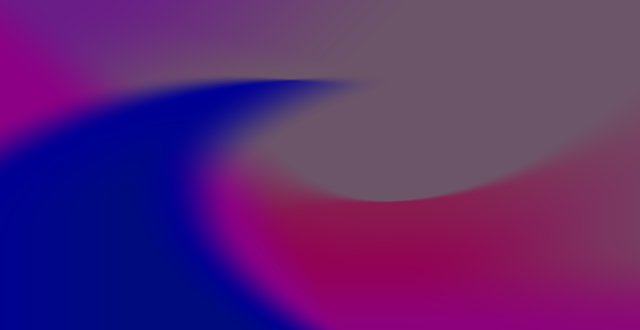
Reproduce this background procedurally as a Shadertoy shader.

```glsl
const vec3 MAUVE   = vec3(0.425, 0.335, 0.410);
const vec3 PURPLE  = vec3(0.415, 0.110, 0.530);
const vec3 NAVY    = vec3(0.000, 0.045, 0.490);
const vec3 BLUE    = vec3(0.000, 0.000, 0.580);
const vec3 CRIMSON = vec3(0.575, 0.010, 0.325);
const vec3 WINE    = vec3(0.535, 0.110, 0.310);
const vec3 MAGENTA = vec3(0.550, 0.000, 0.520);

// Soft step centred on zero with a given half width.
float softStep(float signedDist, float halfWidth) {
    return smoothstep(-halfWidth, halfWidth, signedDist);
}

// Curve bending away from its turning point, with a stiffness for each side.
float bend(float offset, float below, float above) {
    return offset * offset * (offset < 0.0 ? below : above);
}

// Mauve sky with a violet corner, thinned under a slanted ridge.
vec3 skyColor(vec2 uv) {
    float underRidge = max(1.04 - 0.44 * uv.x - uv.y, 0.0);
    float fade = uv.x + 3.0 * uv.x * underRidge + 0.5 * (1.0 - uv.y);
    return mix(PURPLE, MAUVE, smoothstep(0.1, 0.7, fade));
}

// Crimson body with a magenta rim and floor, greying to the right.
vec3 duneColor(vec2 uv, float depth, float rimDist) {
    vec3 color = mix(WINE, CRIMSON, smoothstep(0.0, 0.22, depth));
    float greying = 0.75 * smoothstep(0.62, 1.08, uv.x) * smoothstep(-0.2, 0.3, uv.y);
    color = mix(color, MAUVE, greying);
    float rim = 1.0 - smoothstep(0.03, 0.14, rimDist);
    float ground = 0.9 * (1.0 - smoothstep(-0.03, 0.24, uv.y));
    return mix(color, MAGENTA, max(rim, ground * (1.0 - 0.5 * greying)));
}

// Upper edge of the dune: crisp at its trough, diffuse at both ends.
float duneDepth(float x) {
    return 0.389 + 1.476 * pow(abs(x - 0.6), 1.85);
}

// Upper edge of the wave: crisp at its crest, softer to the left.
float waveCrest(float x) {
    return 0.758 - 1.3 * pow(abs(x - 0.455), 2.3);
}

void mainImage(out vec4 fragColor, in vec2 fragCoord) {
    vec2 uv = fragCoord / iResolution.xy;

    // Flank of the wave, measured to the right
    float height = uv.y - 0.44;
    float flankDist = uv.x - 0.312 - bend(height, 0.9, 2.0);

    // Sky and dune
    float depth = duneDepth(uv.x) - uv.y;
    float duneBlur = 0.004 + min(bend(uv.x - 0.6, 4.0, 0.7), 0.13);
    vec3 color = mix(skyColor(uv), duneColor(uv, depth, flankDist),
                     softStep(depth, duneBlur));

    // Wave, brighter near its borders
    float crestDist = waveCrest(uv.x) - uv.y;
    float crestBlur = 0.004 + 0.2 * abs(uv.x - 0.455);
    float flankBlur = 0.055 + 0.24 * max(height, 0.0);
    float wave = softStep(crestDist, crestBlur) * softStep(-flankDist, flankBlur);
    float core = smoothstep(0.02, 0.3, crestDist) * smoothstep(0.02, 0.12, -flankDist)
               * smoothstep(-0.1, 0.25, uv.x);
    color = mix(color, mix(BLUE, NAVY, core), wave);

    fragColor = vec4(color, 1.0);
}
```
